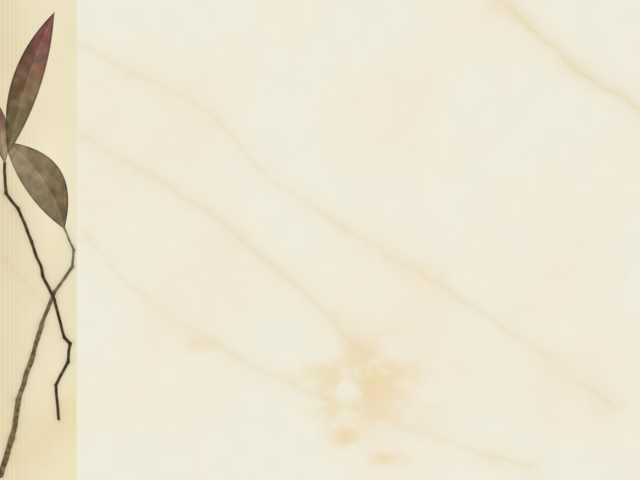
Write a Shadertoy shader that draws this background.

```glsl
const float STRIP_EDGE = 0.160;
const float VEIN_WARP = 0.014;
const vec3 MARBLE = vec3(0.942, 0.927, 0.858);
const vec3 MARBLE_WARM = vec3(0.948, 0.915, 0.835);
const vec3 VEIN_TINT = vec3(0.90, 0.80, 0.62);
const vec3 STAIN = vec3(0.91, 0.79, 0.56);
const vec3 PAPER = vec3(0.935, 0.895, 0.765);
const vec3 PAPER_DARK = vec3(0.865, 0.800, 0.640);
const vec3 LEAF_RED = vec3(0.49, 0.32, 0.29);
const vec3 LEAF_OLIVE = vec3(0.46, 0.40, 0.29);
const vec3 LEAF_TAN = vec3(0.57, 0.50, 0.39);
const vec3 TWIG_DARK = vec3(0.29, 0.23, 0.16);
const vec3 TWIG_LIGHT = vec3(0.45, 0.38, 0.27);

// A new vein begins wherever x steps back
const int VEIN_COUNT = 18;
const vec2 VEINS[VEIN_COUNT] = vec2[](
    vec2(0.16, 0.913), vec2(0.434, 0.766), vec2(0.573, 0.627),
    vec2(0.851, 0.444), vec2(1.042, 0.323), vec2(1.276, 0.149),
    vec2(0.174, 0.714), vec2(0.434, 0.557), vec2(0.625, 0.401), vec2(0.764, 0.262),
    vec2(0.174, 0.505), vec2(0.278, 0.392), vec2(0.434, 0.288),
    vec2(0.694, 0.158), vec2(1.111, 0.028),
    vec2(1.042, 1.0), vec2(1.181, 0.870), vec2(1.333, 0.769));

// Thin twig first, thick twig from TWIG_SPLIT on
const int TWIG_COUNT = 20;
const int TWIG_SPLIT = 11;
const vec2 TWIGS[TWIG_COUNT] = vec2[](
    vec2(0.010, 0.661), vec2(0.012, 0.597), vec2(0.038, 0.566), vec2(0.066, 0.497),
    vec2(0.090, 0.427), vec2(0.113, 0.375), vec2(0.135, 0.297), vec2(0.146, 0.285),
    vec2(0.142, 0.245), vec2(0.116, 0.198), vec2(0.123, 0.128),
    vec2(0.134, 0.523), vec2(0.153, 0.479), vec2(0.151, 0.444), vec2(0.113, 0.392),
    vec2(0.087, 0.323), vec2(0.069, 0.262), vec2(0.038, 0.167),
    vec2(0.026, 0.089), vec2(0.000, 0.010));

float hash(vec2 p) { return fract(sin(dot(p, vec2(127.1, 311.7))) * 43758.5); }

float noise(vec2 p) {
    vec2 i = floor(p), f = fract(p);
    f = f * f * (3.0 - 2.0 * f);
    return mix(mix(hash(i), hash(i + vec2(1, 0)), f.x),
               mix(hash(i + vec2(0, 1)), hash(i + vec2(1, 1)), f.x), f.y);
}

float fbm(vec2 p) {
    float sum = 0.0, amp = 0.5;
    for (int i = 0; i < 4; i++) {
        sum += amp * noise(p);
        p = p * 2.03 + 17.0;
        amp *= 0.5;
    }
    return sum / 0.9375;
}

float segment(vec2 p, vec2 a, vec2 b) {
    vec2 d = b - a;
    return length(p - a - d * clamp(dot(p - a, d) / dot(d, d), 0.0, 1.0));
}

float blob(vec2 p, vec2 center, vec2 radius) {
    vec2 q = (p - center) / radius;
    return exp(-dot(q, q));
}

vec3 marble(vec2 p) {
    vec3 col = mix(MARBLE, MARBLE_WARM, smoothstep(0.35, 0.75, fbm(p * 5.0)));
    col += 0.014 * (fbm(p * 28.0) - 0.5);
    // Wandering veins with a thin core and a wide halo
    vec2 q = p + VEIN_WARP * (vec2(fbm(p * 11.0), fbm(p * 11.0 + 40.0)) - 0.5) * 2.0;
    float vein = 0.0;
    for (int i = 0; i < VEIN_COUNT - 1; i++) {
        if (VEINS[i + 1].x < VEINS[i].x) continue;
        float d = segment(q, VEINS[i], VEINS[i + 1]);
        float strength = i >= 15 ? 0.65 : 0.36;
        vein = max(vein, strength * (0.6 * exp(-d / 0.005) + 0.4 * exp(-d * d / 0.0007)));
    }
    col = mix(col, VEIN_TINT, vein * (0.35 + 0.9 * fbm(p * 9.0 + 5.0)));
    // Blotches low in the middle
    float stain = 0.6 * blob(p, vec2(0.76, 0.205), vec2(0.12, 0.08))
        + 0.5 * blob(p, vec2(0.70, 0.15), vec2(0.025, 0.018))
        + 0.5 * blob(p, vec2(0.72, 0.088), vec2(0.03, 0.025))
        + 0.5 * blob(p, vec2(0.81, 0.045), vec2(0.035, 0.015))
        + 0.3 * blob(p, vec2(0.42, 0.287), vec2(0.035, 0.018));
    return mix(col, STAIN, stain * smoothstep(0.3, 0.75, fbm(p * 22.0)));
}

vec3 paper(vec2 p) {
    float left = 1.0 - smoothstep(0.0, 0.11, p.x);
    vec3 col = mix(PAPER, PAPER_DARK, 0.5 * left + 0.5 * (fbm(p * 9.0) - 0.3));
    col += 0.012 * sin(p.x * 700.0) * left;
    float crease = segment(p, vec2(0.0, 0.47), vec2(0.10, 0.36));
    col = mix(col, PAPER_DARK, 0.35 * exp(-crease / 0.008));
    float stain = blob(p, vec2(0.14, 0.15), vec2(0.04)) + 0.5 * blob(p, vec2(0.08, 0.06), vec2(0.07));
    return mix(col, STAIN, 0.8 * stain * fbm(p * 20.0));
}

// Bowed leaf from base a to tip b, blended over col
vec3 leaf(vec3 col, vec2 p, vec2 a, vec2 b, float width, float bend, vec3 low, vec3 high) {
    vec2 d = b - a, q = p - a;
    float t = dot(q, d) / dot(d, d), arch = 4.0 * t * (1.0 - t);
    float side = dot(q, vec2(-d.y, d.x)) / length(d) - bend * arch;
    float inside = width * arch - abs(side), px = 1.0 / iResolution.y;
    vec3 tint = mix(low, high, smoothstep(0.25, 0.9, t)) * (0.78 + 0.44 * fbm(p * 65.0));
    tint *= 0.8 + 0.2 * smoothstep(0.0, 0.006, inside);
    tint += 0.05 * exp(-abs(side) / 0.0015) - 0.03 * sign(side);
    return mix(col, tint, smoothstep(-px, px, inside));
}

vec3 twigs(vec3 col, vec2 p) {
    float px = 1.0 / iResolution.y;
    vec2 q = p + 0.003 * (vec2(noise(p * 45.0), noise(p * 45.0 + 9.0)) - 0.5);
    for (int i = TWIG_COUNT - 2; i >= 0; i--) {
        if (i == TWIG_SPLIT - 1) continue;
        bool thin = i < TWIG_SPLIT;
        float radius = thin ? 0.0028 : mix(0.0016, 0.0062, float(i - TWIG_SPLIT) / 7.0);
        float d = segment(q, TWIGS[i], TWIGS[i + 1]) - radius;
        vec3 bark = (thin ? TWIG_DARK : TWIG_LIGHT) * (0.75 + 0.5 * noise(p * 160.0));
        col *= 1.0 - 0.10 * exp(-max(d, 0.0) / 0.004);
        col = mix(col, bark, 1.0 - smoothstep(-px, px, d));
    }
    return col;
}

void mainImage(out vec4 fragColor, in vec2 fragCoord) {
    vec2 p = fragCoord / iResolution.xy * vec2(4.0 / 3.0, 1.0);
    float px = 1.0 / iResolution.y;
    // Paper strip with its plant
    vec3 strip = twigs(paper(p), p);
    strip = leaf(strip, p, vec2(0.010, 0.705), vec2(0.134, 0.523), 0.041, 0.021, LEAF_TAN, LEAF_OLIVE);
    strip = leaf(strip, p, vec2(0.010, 0.660), vec2(-0.005, 0.785), 0.016, 0.0, LEAF_TAN, LEAF_RED);
    strip = leaf(strip, p, vec2(0.017, 0.679), vec2(0.113, 0.974), 0.030, 0.010, LEAF_OLIVE, LEAF_RED);
    vec3 col = mix(strip, marble(p), smoothstep(-px, px, p.x - STRIP_EDGE));
    fragColor = vec4(col, 1.0);
}
```
